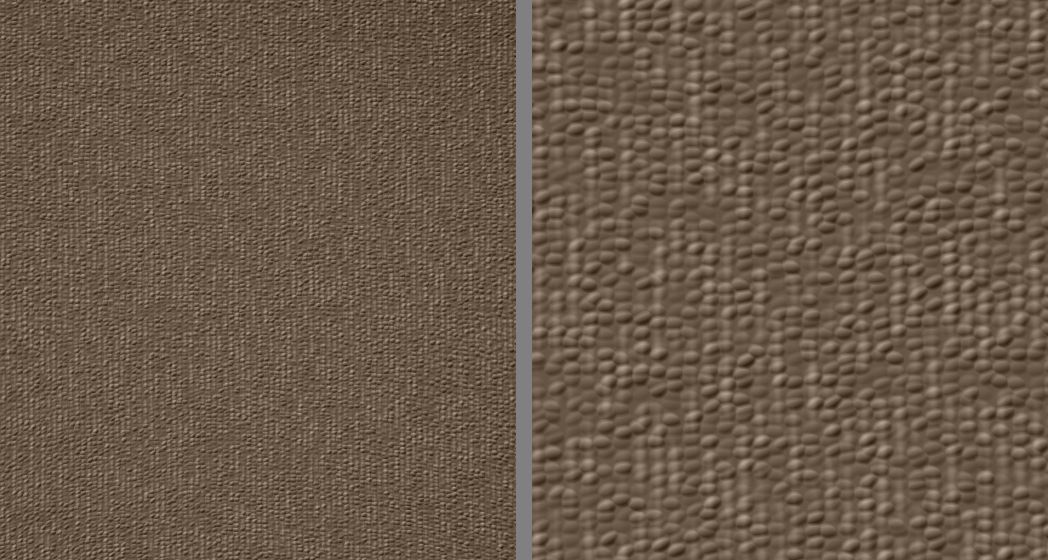
Left: the whole. Right: its middle third, enlarged.
This texture is drawn by a Shadertoy shader. Its source:

```glsl
// Brown crinkled knit fabric: small crisp stitches in loose rows and columns.
// Cellular domes meet in sharp creases and are embossed by light from the upper
// left, then tinted with column grooves, soft ribs, mottling and darker corners.

const vec3  CLOTH_COLOR  = vec3(0.418, 0.348, 0.286);
const vec2  STITCH_COUNT = vec2(98.0, 142.0); // stitches per canvas height
const vec2  RIB_COUNT    = vec2(98.0, 18.0);
const vec2  MOTTLE_COUNT = vec2(60.0, 46.0);
const vec2  LIGHT_STEP   = vec2(-0.0006, 0.0011);
const vec2  JITTER       = vec2(0.45, 0.75);
const float DOME_CURVE   = 3.2;
const float BUMP_FOCUS   = 6.0;
const float BUMP_MEAN    = 0.34;
const float RELIEF       = 0.25;
const float GROOVE_TONE  = 0.06;
const float RIB_TONE     = 0.05;
const float MOTTLE_TONE  = 0.045;
const float ROW_ARCH     = 0.25;
const float CORNER_SHADE = 0.05;
const float TAU          = 6.28318;

vec3 hash3(vec2 cell) {
    vec3 h = fract(cell.xyx * vec3(0.1031, 0.1030, 0.0973));
    h += dot(h, h.yxz + 33.33);
    return fract((h.xxy + h.yzz) * h.zyx);
}

// Offset from the scattered centre of a cell
vec2 fromCentre(vec2 q, vec2 cell, vec3 rnd) {
    return q - cell - 0.5 - JITTER * (rnd.xy - 0.5);
}

// Highest of the nearby domes, so neighbours meet in sharp creases
float stitchHeight(vec2 q) {
    vec2 home = floor(q);
    float height = 0.0;
    for (int j = -1; j <= 1; j++) {
        for (int i = -1; i <= 1; i++) {
            vec2 cell = home + vec2(i, j);
            vec3 rnd = hash3(cell + 57.0);
            vec2 d = fromCentre(q, cell, rnd);
            d.y -= mix(-0.15, 0.5, rnd.x) * d.x;
            height = max(height, mix(0.2, 1.0, rnd.z) * (1.0 - DOME_CURVE * dot(d, d)));
        }
    }
    return height;
}

// Sum of soft bumps for the uneven yarn tone
float bumpField(vec2 q) {
    vec2 home = floor(q);
    float tone = 0.0;
    for (int j = -1; j <= 1; j++) {
        for (int i = -1; i <= 1; i++) {
            vec2 cell = home + vec2(i, j);
            vec3 rnd = hash3(cell + 57.0);
            vec2 d = fromCentre(q, cell, rnd);
            tone += mix(0.3, 1.0, rnd.z) * exp(-BUMP_FOCUS * dot(d, d));
        }
    }
    return tone;
}

// Rows wave gently and arch across the lower part of the cloth
vec2 drape(vec2 p, float middle) {
    float x = p.x - middle;
    float low = 1.0 - smoothstep(0.1, 0.6, p.y);
    vec2 wave = vec2(0.5 * sin(p.y * 17.0 + 2.0 * sin(p.x * 7.0)),
                     sin(p.x * 23.0 + 3.0 * sin(p.y * 9.0)));
    return p + 0.0018 * wave + vec2(0.0, ROW_ARCH * low * x * x);
}

void mainImage(out vec4 fragColor, in vec2 fragCoord) {
    vec2 p = fragCoord / iResolution.y;
    vec2 uv = fragCoord / iResolution.xy;
    vec2 cloth = drape(p, 0.5 * iResolution.x / iResolution.y);

    // Light catches the upper side of each stitch and shades the lower side
    float tone = RELIEF * (stitchHeight((cloth - LIGHT_STEP) * STITCH_COUNT)
                         - stitchHeight((cloth + LIGHT_STEP) * STITCH_COUNT));

    // Broken grooves between the columns, ribs and irregular yarn tone
    float patches = bumpField(cloth * MOTTLE_COUNT + 83.0) - BUMP_MEAN;
    float ribs = bumpField(cloth * RIB_COUNT + 31.0) - BUMP_MEAN;
    float groove = cos(TAU * STITCH_COUNT.x * cloth.x);
    tone -= GROOVE_TONE * groove * smoothstep(-0.25, 0.45, ribs + patches);
    tone += RIB_TONE * ribs + MOTTLE_TONE * patches;

    // Broad lighting, darkest toward the upper right
    vec2 fromGlow = uv - vec2(0.42, 0.42);
    tone -= CORNER_SHADE * dot(fromGlow, fromGlow);
    tone -= 0.02 * smoothstep(0.7, 1.0, uv.y) * uv.x;

    fragColor = vec4(clamp(CLOTH_COLOR + tone, 0.0, 1.0), 1.0);
}
```
